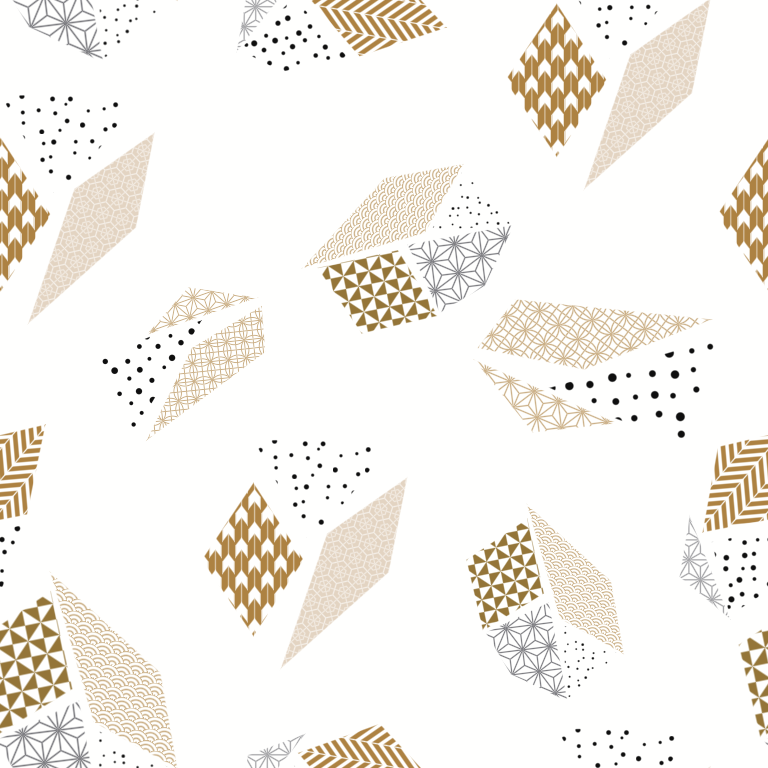
A three.js fragment shader for this pattern:

```glsl
// Scattered clusters of faceted kites filled with Japanese geometric patterns, on white.
varying vec2 vUv;

// Lengths are in hundredths of the canvas.
const float SOFT = 0.12;
const float LINE = 0.07;
const float PI = 3.14159265;
const vec3 PAPER = vec3(1.0, 1.0, 0.995);
const vec3 GOLD = vec3(0.68, 0.51, 0.26);
const vec3 OLIVE = vec3(0.58, 0.46, 0.22);
const vec3 TAN = vec3(0.77, 0.65, 0.47);
const vec3 BEIGE = vec3(0.89, 0.83, 0.76);
const vec3 GREY = vec3(0.42, 0.42, 0.44);
const vec3 BLACK = vec3(0.06);

vec3 color = PAPER;

float fill(float d) { return 1.0 - smoothstep(-SOFT, SOFT, d); }
float stroke(float d) { return fill(abs(d) - LINE); }
void ink(vec3 tint, float amount) { color = mix(color, tint, amount); }
vec2 turn(vec2 p, float a) { return mat2(cos(a), sin(a), -sin(a), cos(a)) * p; }
vec2 hash2(vec2 p) {
  return fract(sin(vec2(dot(p, vec2(127.1, 311.7)), dot(p, vec2(269.5, 183.3)))) * 43758.5);
}

// Convex facets, corners listed clockwise
float edge(vec2 p, vec2 a, vec2 b) {
  vec2 e = normalize(b - a);
  return dot(p - a, vec2(-e.y, e.x));
}
float tri(vec2 p, vec2 a, vec2 b, vec2 c) {
  return fill(max(edge(p, a, b), max(edge(p, b, c), edge(p, c, a))));
}
float quad(vec2 p, vec2 a, vec2 b, vec2 c, vec2 d) {
  return fill(max(max(edge(p, a, b), edge(p, b, c)), max(edge(p, c, d), edge(p, d, a))));
}

// Pattern fills, each returning ink coverage
vec2 hexCell(vec2 p) {
  vec2 s = vec2(1.0, 1.732);
  vec2 a = mod(p, s) - 0.5 * s, b = mod(p - 0.5 * s, s) - 0.5 * s;
  return dot(a, a) < dot(b, b) ? a : b;
}
float spokes(vec2 p, float stepAngle) {
  float a = mod(atan(p.y, p.x) + 0.5 * stepAngle, stepAngle) - 0.5 * stepAngle;
  return length(p) * abs(sin(a));
}
float hempLeaf(vec2 p, float pitch) {
  return stroke(spokes(hexCell(p / pitch), PI / 6.0) * pitch);
}
float tortoise(vec2 p, float pitch) {
  vec2 h = hexCell(p / pitch);
  vec2 q = abs(h);
  float rim = 0.5 - max(q.x, dot(q, vec2(0.5, 0.866)));
  return max(stroke(rim * pitch), 0.8 * stroke(min(abs(rim - 0.24), spokes(h, PI / 3.0)) * pitch));
}
float dots(vec2 p, float pitch, float radius, float jitter) {
  vec2 id = floor(p / pitch), h = hash2(id);
  vec2 center = (id + 0.5 + jitter * (h - 0.5)) * pitch;
  return fill(length(p - center) - radius * mix(0.6, 1.2, fract(h.x * 7.0 + h.y)));
}
float arrows(vec2 p) {
  float width = 1.7, period = 4.2, col = floor(p.x / width);
  float x = abs(p.x - (col + 0.5) * width);
  float y = mod(p.y + 1.3 * x + 0.5 * period * mod(col, 2.0), period);
  float feather = fill((abs(y - 0.5 * period) - 1.3) * 0.6) * (1.0 - 0.6 * stroke(x));
  return max(feather, 0.5 * stroke(x - 0.5 * width + 0.06));
}
float pinwheels(vec2 p) {
  float pitch = 3.4;
  vec2 f = mod(p, pitch) - 0.5 * pitch, a = abs(f);
  float diagonal = (a.x - a.y) * 0.707;
  float border = min(min(a.x, a.y), 0.5 * pitch - max(a.x, a.y));
  return fill(-sign(f.x * f.y * diagonal) * min(abs(diagonal), border));
}
float herringbone(vec2 p) {
  float x = abs(fract(p.x / 5.2) - 0.5) * 5.2;
  float stripe = abs(fract((p.y + x) / 1.5) - 0.5) * 1.06 - 0.3;
  return fill(stripe) * (1.0 - stroke(min(x, 2.6 - x)));
}
float waves(vec2 p) {
  float radius = 1.35, row = floor(p.y / (0.5 * radius));
  for (int i = 2; i >= 0; i--) { // nearest row in front is the lowest
    float r = row - float(i);
    float x = mod(p.x + radius * mod(r, 2.0), 2.0 * radius) - radius;
    float d = length(vec2(x, p.y - r * 0.5 * radius));
    if (d < radius) return stroke((abs(fract(d / 0.45) - 0.5) - 0.5) * 0.45);
  }
  return 0.0;
}
float lattice(vec2 p) {
  vec2 f = mod(p, 4.4) - 2.2, g = mod(p + 2.2, 4.4) - 2.2;
  float diagonals = min(abs(abs(f.x) - abs(f.y)), abs(abs(f.x) + abs(f.y) - 2.2)) * 0.707;
  return stroke(min(diagonals, min(abs(length(f) - 2.2), abs(length(g) - 2.2))));
}

// Clusters of facets around a shared center
void arrowCluster(vec2 p) {
  ink(GOLD, quad(p, vec2(-6.1, 10.0), vec2(0.4, 0.0), vec2(-6.1, -9.9), vec2(-12.8, 0.0)) * arrows(p));
  ink(BLACK, quad(p, vec2(-6.0, 15.5), vec2(12.5, 16.0), vec2(3.5, 4.6), vec2(0.8, 3.0)) * dots(p, 2.1, 0.28, 0.75));
  ink(mix(BEIGE, PAPER, 0.7 * tortoise(turn(p, 0.3), 2.7)),
    quad(p, vec2(13.9, 10.7), vec2(11.5, -1.6), vec2(-2.5, -14.1), vec2(3.5, 3.4)));
}
void waveCluster(vec2 p) {
  ink(TAN, quad(p, vec2(-13.3, -2.3), vec2(-2.6, 9.4), vec2(7.6, 11.2), vec2(2.6, 2.3)) * waves(turn(p, -1.2)));
  ink(BLACK, tri(p, vec2(7.6, 10.4), vec2(13.9, 3.3), vec2(3.5, 2.6)) * dots(p, 1.3, 0.15, 0.7));
  ink(GREY, quad(p, vec2(0.4, 0.7), vec2(14.2, 3.3), vec2(10.4, -4.6), vec2(4.6, -8.1)) * hempLeaf(turn(p, 0.4), 3.8));
  ink(OLIVE, quad(p, vec2(-11.3, -2.3), vec2(-0.9, 0.0), vec2(4.3, -8.5), vec2(-5.6, -10.8)) * pinwheels(turn(p, -0.2)));
}
void latticeCluster(vec2 p) {
  ink(TAN, quad(p, vec2(-15.9, 2.9), vec2(-11.0, 9.2), vec2(14.5, 6.6), vec2(-2.0, 0.1)) * lattice(turn(p, -0.15)));
  ink(TAN, tri(p, vec2(-16.3, 1.3), vec2(2.2, -6.9), vec2(-8.7, -8.1)) * hempLeaf(turn(p, 0.4), 3.4));
  ink(BLACK, quad(p, vec2(-6.5, -2.3), vec2(15.6, 4.2), vec2(10.8, -9.5), vec2(1.3, -6.0)) * dots(turn(p, -0.1), 2.7, 0.5, 0.3));
}
void herringCluster(vec2 p) {
  ink(GOLD, quad(p, vec2(-2.2, 9.5), vec2(10.2, 12.4), vec2(7.8, 0.7), vec2(-4.2, -1.6)) * herringbone(turn(p, 0.7)));
  ink(BLACK, quad(p, vec2(-3.0, -2.9), vec2(7.2, -0.7), vec2(4.5, -9.1), vec2(-0.7, -12.4)) * dots(p, 1.8, 0.33, 0.5));
  ink(GREY, 0.7 * tri(p, vec2(-5.9, 0.4), vec2(-0.7, -12.8), vec2(-7.2, -7.4)) * hempLeaf(p, 3.0));
}

// Local frame of a cluster; wraps across the canvas edges
vec2 place(float x, float y, float angle, float size) {
  vec2 p = fract(vUv - vec2(x, y) / 100.0 + 0.5) - 0.5;
  return turn(p * 100.0, -angle) / size;
}

void main() {
  arrowCluster(place(39.1, 27.1, 0.0, 1.0));
  arrowCluster(place(78.6, 89.5, 0.0, 1.0));
  arrowCluster(place(6.2, 72.0, 0.0, 1.0));
  waveCluster(place(52.7, 67.4, 0.0, 1.0));
  waveCluster(place(70.8, 21.9, -1.57, 0.93));
  waveCluster(place(9.4, 9.2, -1.57, 1.22));
  latticeCluster(place(78.1, 51.8, 0.0, 1.0));
  latticeCluster(place(23.8, 53.7, -2.4, 0.75));
  herringCluster(place(95.7, 32.3, 0.0, 1.0));
  herringCluster(place(42.3, 99.1, -1.05, 1.0));
  gl_FragColor = vec4(color, 1.0);
}
```
